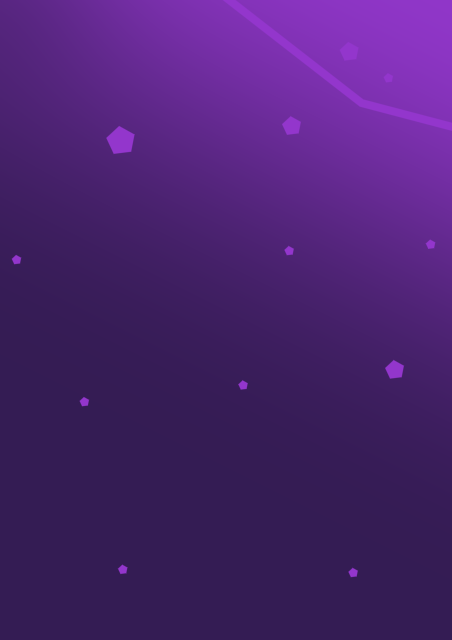
Reproduce this background procedurally as a WebGL 2 fragment shader.

```glsl
#version 300 es
precision highp float;

uniform vec2 u_resolution;
out vec4 fragColor;

const float PI = 3.14159265;
const vec3 DEEP_VIOLET = vec3(0.205, 0.108, 0.328);
const vec3 GLOW_PURPLE = vec3(0.565, 0.212, 0.785);
const vec3 ACCENT = vec3(0.575, 0.210, 0.800);

// Centre and size step of each scattered pentagon
const int PENTAGON_COUNT = 12;
const vec3 PENTAGONS[PENTAGON_COUNT] = vec3[](
    vec3(0.189, 0.780, 3.0), vec3(0.546, 0.919, 2.0), vec3(0.607, 0.878, 1.0),
    vec3(0.456, 0.803, 2.0), vec3(0.673, 0.618, 1.0), vec3(0.452, 0.608, 1.0),
    vec3(0.026, 0.594, 1.0), vec3(0.617, 0.422, 2.0), vec3(0.380, 0.398, 1.0),
    vec3(0.132, 0.372, 1.0), vec3(0.192, 0.110, 1.0), vec3(0.552, 0.105, 1.0));

// Signed distance to the line a-b, positive on its right-hand side
float lineDistance(vec2 p, vec2 a, vec2 b) {
    vec2 dir = normalize(b - a);
    return dot(p - a, vec2(dir.y, -dir.x));
}

// Distance to a regular pentagon with one corner at angle tip
float pentagonDistance(vec2 p, float radius, float tip) {
    float sector = 2.0 * PI / 5.0;
    float angle = mod(atan(p.y, p.x) - tip, sector) - 0.5 * sector;
    return length(p) * cos(angle) - radius * cos(0.5 * sector);
}

float coverage(float dist, float pixel) {
    return 1.0 - smoothstep(-0.5 * pixel, 0.5 * pixel, dist);
}

// Slanted glow from the upper right, dimmed in the upper left corner
vec3 background(vec2 p) {
    float slant = 1.0 - p.y - 0.5 * p.x;
    float glow = pow(1.0 - smoothstep(-0.365, 0.651, slant), 1.65);
    vec2 corner = p - vec2(0.0, 1.0);
    glow *= 1.0 - 0.3 * exp(-dot(corner, corner) / 0.03);
    return mix(DEEP_VIOLET, GLOW_PURPLE, glow);
}

// Bent stripe with a mitred joint
float stripeDistance(vec2 p, float halfWidth) {
    vec2 joint = vec2(0.565, 0.839);
    float upper = lineDistance(p, vec2(0.358, 1.0), joint);
    float lower = lineDistance(p, joint, vec2(0.708, 0.8014));
    return abs(max(upper, lower)) - halfWidth;
}

float scatterDistance(vec2 p, float sizeStep, float tip) {
    float nearest = 1.0;
    for (int i = 0; i < PENTAGON_COUNT; i++) {
        vec3 shape = PENTAGONS[i];
        nearest = min(nearest, pentagonDistance(p - shape.xy, shape.z * sizeStep, tip));
    }
    return nearest;
}

void main() {
    vec2 p = gl_FragCoord.xy / u_resolution.y;
    float pixel = 1.5 / u_resolution.y;

    float shapes = min(stripeDistance(p, 0.0062), scatterDistance(p, 0.0078, radians(97.0)));
    vec3 color = mix(background(p), ACCENT, coverage(shapes, pixel));
    fragColor = vec4(color, 1.0);
}
```
